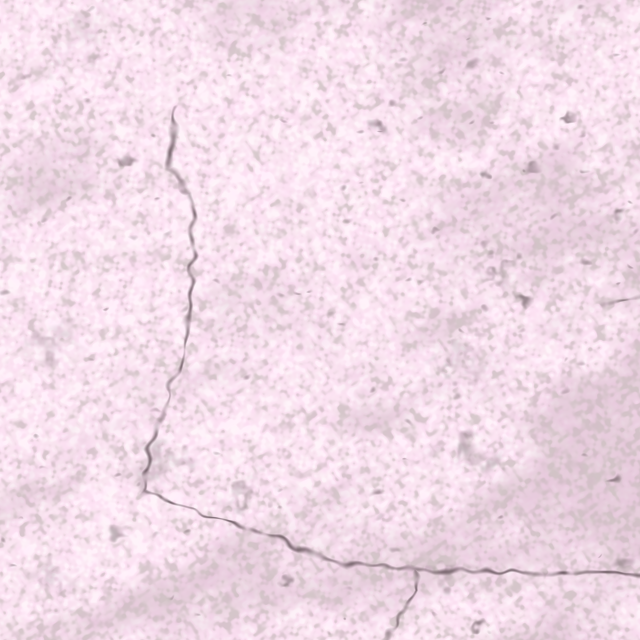
A Shadertoy shader for this texture:

```glsl
float hash(vec2 p) {
    return fract(sin(dot(p, vec2(127.1, 311.7))) * 43758.5453);
}

float noise(vec2 p) {
    vec2 i = floor(p), f = fract(p);
    f = f * f * (3.0 - 2.0 * f);
    return mix(mix(hash(i), hash(i + vec2(1, 0)), f.x),
               mix(hash(i + vec2(0, 1)), hash(i + vec2(1, 1)), f.x), f.y);
}

float fbm(vec2 p, int octaves) {
    float sum = 0.0, weight = 0.5, total = 0.0;
    for (int i = 0; i < octaves; i++) {
        sum += weight * noise(p);
        total += weight;
        weight *= 0.6;
        p = mat2(1.6, 1.2, -1.2, 1.6) * p + 17.3;
    }
    return sum / total;
}

vec2 rotate(vec2 p, float angle) {
    float c = cos(angle), s = sin(angle);
    return vec2(c * p.x + s * p.y, c * p.y - s * p.x);
}

float segment(vec2 p, vec2 a, vec2 b) {
    vec2 ab = b - a;
    return length(p - a - ab * clamp(dot(p - a, ab) / dot(ab, ab), 0.0, 1.0));
}

// Ragged pits, one at most per grid cell, checked over the neighbours
float pits(vec2 uv, float cells, float density, float radius, float seed) {
    vec2 p = uv * cells;
    vec2 ragged = p + 1.1 * radius * (vec2(noise(uv * 90.0 + seed), noise(uv * 90.0 + seed + 40.0)) - 0.5);
    float cover = 0.0;
    for (int y = -1; y <= 1; y++) {
        for (int x = -1; x <= 1; x++) {
            vec2 cell = floor(p) + vec2(x, y);
            vec2 id = cell + seed;
            if (hash(id) > density) continue;
            vec2 center = cell + 0.2 + 0.6 * vec2(hash(id + 3.1), hash(id + 7.7));
            vec2 d = rotate(ragged - center, 1.2 * hash(id + 5.3) - 0.4);
            float size = radius * mix(0.5, 1.0, hash(id + 9.2));
            float pit = 1.0 - smoothstep(0.1, 1.1, length(d * vec2(0.75, 1.25)) / size);
            cover = max(cover, pit * mix(0.5, 1.0, hash(id + 1.9)));
        }
    }
    return cover;
}

// Thin wandering fracture whose width and depth vary along its length
float cracks(vec2 uv) {
    const int COUNT = 11;
    vec2 path[COUNT] = vec2[COUNT](
        vec2(0.272, 0.830), vec2(0.267, 0.735), vec2(0.300, 0.695), vec2(0.300, 0.550),
        vec2(0.286, 0.450), vec2(0.234, 0.300), vec2(0.224, 0.232), vec2(0.378, 0.177),
        vec2(0.534, 0.120), vec2(0.645, 0.108), vec2(1.020, 0.101));
    vec2 p = uv + 0.013 * (vec2(noise(uv * 50.0), noise(uv * 50.0 + 50.0)) - 0.5);
    float d = 1.0;
    for (int i = 0; i < COUNT - 1; i++) d = min(d, segment(p, path[i], path[i + 1]));
    vec2 fork = vec2(0.652, 0.075);
    d = min(d, segment(p, path[9], fork));
    d = min(d, segment(p, fork, vec2(0.585, -0.02)));
    d = min(d, segment(p, vec2(0.945, 0.525), vec2(1.02, 0.545)));
    float width = mix(0.003, 0.008, noise(uv * 42.0 + 9.0));
    float depth = mix(0.15, 1.0, noise(uv * 75.0 + 23.0));
    return depth * (1.0 - smoothstep(0.0, width, d));
}

void mainImage(out vec4 fragColor, in vec2 fragCoord) {
    vec2 uv = fragCoord / iResolution.xy;

    const vec3 PINK = vec3(0.984, 0.888, 0.946);
    const vec3 PALE = vec3(1.0, 0.945, 0.98);
    const vec3 MAUVE = vec3(0.85, 0.74, 0.805);
    const vec3 GREY_GRAIN = vec3(0.80, 0.742, 0.755);
    const vec3 PIT = vec3(0.50, 0.43, 0.46);
    const vec3 CRACK = vec3(0.40, 0.33, 0.36);

    // Broad stains, drawn out along a rising diagonal
    vec2 slanted = rotate(uv, 0.42);
    float stain = fbm(slanted * vec2(4.5, 9.0) + 21.4, 5);
    vec2 shade = rotate(uv - vec2(0.74, 0.22), 0.5) * vec2(1.9, 3.6);
    stain += 0.17 * exp(-dot(shade, shade));
    float smudge = pits(uv, 6.0, 0.3, 0.32, 31.0) * noise(uv * 40.0 + 6.0);

    // Fine plaster grain, from layers turned against each other
    float grain = 0.40 * noise(rotate(uv, 0.6) * 165.0)
                + 0.35 * noise(rotate(uv, -0.35) * 120.0 + 31.0)
                + 0.25 * noise(rotate(uv, 0.2) * 62.0 + 11.0);
    grain += 0.3 * (stain - 0.5);

    vec3 color = mix(PINK, PALE, smoothstep(0.50, 0.24, grain));
    color = mix(color, MAUVE, 0.6 * smoothstep(0.47, 0.8, stain));
    color = mix(color, GREY_GRAIN, 0.75 * smoothstep(0.48, 0.80, grain));
    color += vec3(-0.01, 0.025, -0.01) * (noise(rotate(uv, 0.8) * 90.0 + 70.0) - 0.5);

    // Smudges, small pits and fractures
    color = mix(color, PIT, 0.6 * smudge);
    color = mix(color, PIT, 0.8 * pits(uv, 14.0, 0.09, 0.22, 12.0));
    color = mix(color, PIT, 0.5 * pits(uv, 40.0, 0.05, 0.28, 57.0));
    color = mix(color, CRACK, 0.9 * cracks(uv));

    fragColor = vec4(clamp(color, 0.0, 1.0), 1.0);
}
```
